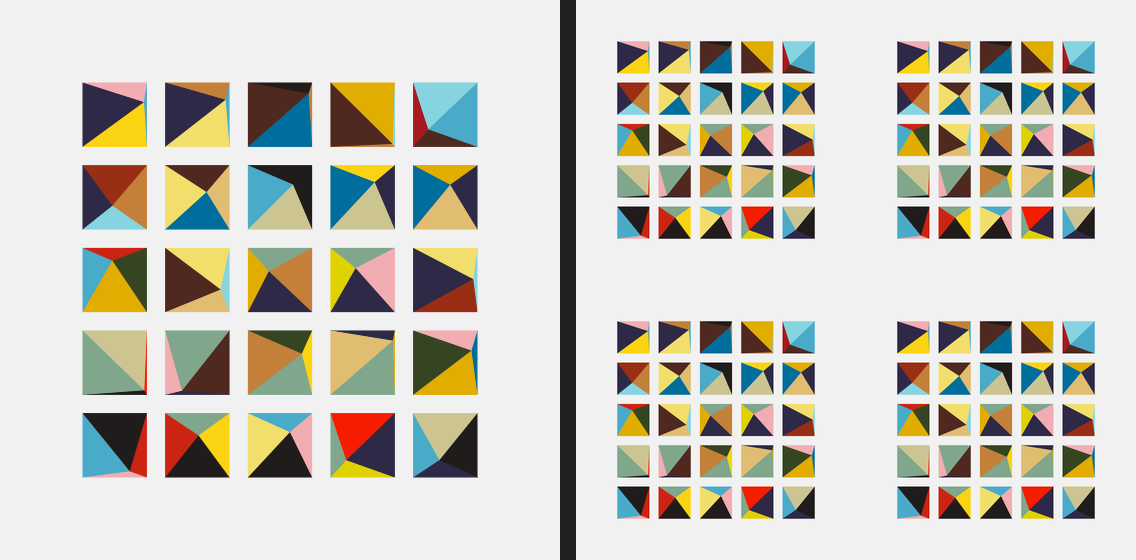
Left: one tile. Right: repeated 2 by 2.
Reproduce this pattern procedurally as a three.js fragment shader.

```glsl
// Five by five grid of small squares on pale grey, each split into four flat coloured facets.
varying vec2 vUv;

const float COUNT = 5.0;      // squares across and down
const float PITCH = 0.1476;   // distance between square centres
const float SIDE = 0.115;     // side of a square
const float SOFT = 0.001;     // half width of a smoothed edge
const float SEED = 7.0;       // changes the arrangement
const float JITTER = 0.08;    // looseness of the colour spacing
const vec2 APEX_MIN = vec2(0.1, 0.02);
const vec2 APEX_MAX = vec2(0.98, 0.97);

const vec3 PAPER = vec3(0.945);
const vec3 INK = vec3(0.13, 0.11, 0.11);
const vec3 BROWN = vec3(0.31, 0.16, 0.12);
const vec3 FOREST = vec3(0.21, 0.27, 0.13);
const vec3 INDIGO = vec3(0.18, 0.16, 0.28);
const vec3 LEMON = vec3(0.88, 0.82, 0.0);
const vec3 SUN = vec3(0.98, 0.83, 0.07);
const vec3 AMBER = vec3(0.88, 0.68, 0.0);
const vec3 STRAW = vec3(0.95, 0.87, 0.42);
const vec3 SKY = vec3(0.29, 0.67, 0.79);
const vec3 AQUA = vec3(0.52, 0.83, 0.88);
const vec3 SAGE = vec3(0.50, 0.65, 0.55);
const vec3 OCEAN = vec3(0.0, 0.43, 0.61);
const vec3 SAND = vec3(0.88, 0.74, 0.44);
const vec3 OCHRE = vec3(0.77, 0.50, 0.22);
const vec3 KHAKI = vec3(0.80, 0.77, 0.57);
const vec3 PINK = vec3(0.95, 0.68, 0.70);
const vec3 SCARLET = vec3(0.80, 0.14, 0.07);
const vec3 FLAME = vec3(0.96, 0.11, 0.0);
const vec3 CRIMSON = vec3(0.66, 0.10, 0.12);
const vec3 RUST = vec3(0.60, 0.18, 0.08);

float hash(vec2 cell, float n) {
  vec3 p = fract(vec3(cell, n + SEED) * vec3(0.1031, 0.1030, 0.0973) + 0.37);
  p += dot(p, p.yzx + 33.33);
  return fract((p.x + p.y) * p.z * 7.13);
}

float cross2(vec2 a, vec2 b) {
  return a.x * b.y - a.y * b.x;
}

vec3 pick(float h, vec3 a, vec3 b, vec3 c, vec3 d) {
  return h < 0.5 ? (h < 0.25 ? a : b) : (h < 0.75 ? c : d);
}

// The hue selects a family by its share, the shade a colour within it.
vec3 palette(float hue, float shade) {
  if (hue < 0.26) return pick(shade, INK, BROWN, FOREST, INDIGO);
  if (hue < 0.45) return pick(shade, LEMON, SUN, AMBER, STRAW);
  if (hue < 0.68) return pick(shade, SKY, AQUA, SAGE, OCEAN);
  if (hue < 0.87) return pick(shade, SAND, OCHRE, KHAKI, PINK);
  return pick(shade, SCARLET, FLAME, CRIMSON, RUST);
}

// Corners of a centred square, counterclockwise from the upper right.
vec2 corner(float k) {
  float angle = (k + 0.5) * 1.570796;
  return SIDE * 0.707107 * vec2(cos(angle), sin(angle));
}

// Four triangles that join the sides of the square to an off-centre apex.
vec3 facets(vec2 p, vec2 cell) {
  vec2 spot = vec2(sqrt(hash(cell, 1.0)), hash(cell, 2.0));
  vec2 apex = (mix(APEX_MIN, APEX_MAX, spot) - 0.5) * SIDE;
  float firstHue = hash(cell, 3.0);
  float turn = hash(cell, 4.0) < 0.5 ? 0.25 : -0.25;
  vec3 sum = vec3(0.0);
  float total = 0.0;
  for (int i = 0; i < 4; i++) {
    float k = float(i);
    vec2 fromRay = normalize(corner(k) - apex);
    vec2 toRay = normalize(corner(k + 1.0) - apex);
    float inside = min(cross2(fromRay, p - apex), cross2(p - apex, toRay));
    float cover = smoothstep(-SOFT, SOFT, inside);
    float hue = fract(firstHue + turn * k + JITTER * (hash(cell, 5.0 + k) - 0.5));
    sum += cover * palette(hue, hash(cell, 11.0 + k));
    total += cover;
  }
  return sum / max(total, 0.001);
}

void main() {
  // Grid cells, centred on the canvas
  vec2 grid = (vUv - 0.5) / PITCH + 0.5 * COUNT;
  vec2 cell = floor(grid);
  vec2 p = (fract(grid) - 0.5) * PITCH;

  // Square outline, kept within the grid
  vec2 reach = abs(p);
  float square = 1.0 - smoothstep(-SOFT, SOFT, max(reach.x, reach.y) - 0.5 * SIDE);
  vec2 within = step(vec2(0.0), cell) * step(cell, vec2(COUNT - 1.0));

  vec3 color = mix(PAPER, facets(p, cell), square * within.x * within.y);
  gl_FragColor = vec4(color, 1.0);
}
```
